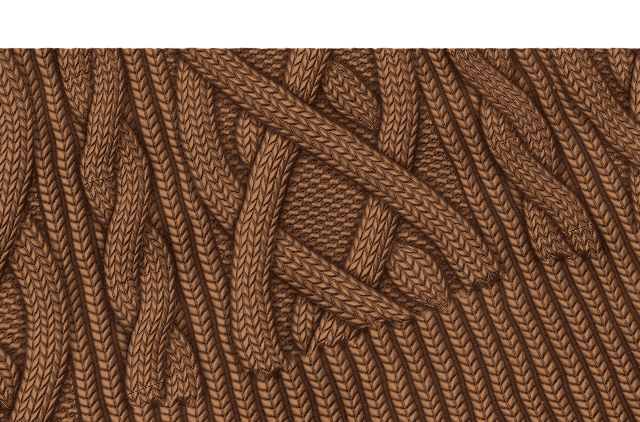
A WebGL 1 fragment shader for this texture:

```glsl
precision highp float;
uniform vec2 u_resolution;

// Lengths are in units of 1/768 of the canvas width
const float WIDTH = 768.0;
const float EDGE = 58.0;          // top of the fabric
const float LEAN = 0.18;          // slant of the columns
const float FAN = 0.00047;        // spread of the columns downwards
const float RISE = 0.37;          // rise of the rows to the right
const float PANEL_X = 340.0;      // centre of the main cable panel
const float PANEL = 470.0;        // panel repeat
const float RIB = PANEL / 18.0;   // rib repeat
const float HEM = 502.0;          // row where the ribbing starts
const float ROW = 13.0;           // stitch height
const float SWING = 130.0;        // sideways reach of the cables
const float CABLE_LENGTH = 1100.0;
const float CROSSING = 245.0;     // distance between cable crossings
const float FIRST_CROSSING = 212.0;
const float ROPE_LENGTH = 270.0;
const float BODY = 11.0;          // roundness of a strand
const float STITCH = 4.0;         // relief of a stitch
const float SHADOW = 11.0;        // reach of the shade beside a strand
const float GAIN = 1.32;
const float TAU = 6.28318;
const vec3 LIGHT = vec3(-0.34, -0.48, 0.81);
const vec3 DEEP_BROWN = vec3(0.15, 0.065, 0.035);
const vec3 PALE_BROWN = vec3(0.67, 0.465, 0.32);
const vec3 LINT = vec3(0.76, 0.66, 0.56);
const vec3 BACKDROP = vec3(1.0);

float hash(vec2 p) {
  vec3 q = fract(p.xyx * 0.1031);
  q += dot(q, q.yzx + 33.33);
  return fract((q.x + q.y) * q.z);
}

float noise(vec2 p) {
  vec2 i = floor(p), f = fract(p);
  f *= f * (3.0 - 2.0 * f);
  vec2 x = vec2(1.0, 0.0);
  return mix(mix(hash(i), hash(i + x), f.x),
             mix(hash(i + x.yx), hash(i + x.xx), f.x), f.y);
}

// V shaped stitches, one wale per unit across and one row per unit down
float knit(vec2 q) {
  float across = abs(fract(q.x) - 0.5);
  float row = q.y + 1.5 * across;
  float u = 4.0 * across - 1.0, v = 2.0 * fract(row) - 1.0;
  float tone = 0.8 + 0.35 * hash(vec2(floor(q.x * 2.0), floor(row)));
  return (1.0 - u * u * u * u) * (1.0 - abs(v * v * v)) * tone;
}

// Staggered bumps of the reverse side
float purl(vec2 q) {
  float row = floor(q.y);
  q.x += 0.5 * mod(row, 2.0);
  vec2 c = 2.0 * fract(q + vec2(0.0, 0.18 * sin(TAU * q.x))) - 1.0;
  return (1.0 - c.x * c.x * c.x * c.x) * (1.0 - c.y * c.y);
}

// Lays a knitted strand over a surface of (height, openness to light)
vec2 lay(vec2 base, float offset, float slope, float along, float halfWidth, float wales, float lift) {
  float k = inversesqrt(1.0 + slope * slope);
  float e = offset * k;
  float x = e / max(halfWidth, 1.0);
  float gap = abs(e) - halfWidth;
  float stitch = knit(vec2(0.5 * wales * x + 0.5, (along * 1.1 + e * slope) / ROW));
  float dome = max(1.0 - x * x, 0.0);
  vec2 yarn = vec2(lift + BODY * dome + STITCH * stitch,
                   mix(0.45, 1.0, smoothstep(0.0, 0.45, dome)) * (0.5 + 0.58 * stitch));
  base.y *= mix(0.4, 1.0, smoothstep(0.0, SHADOW, gap));
  return mix(base, yarn, 1.0 - smoothstep(-1.0, 1.0, gap));
}

vec2 fabric(vec2 p) {
  p += 5.0 * vec2(noise(p / 34.0), noise(p / 34.0 + 50.0)) - 2.5;
  float drop = p.y - EDGE;
  float s = (p.x - LEAN * drop) / (1.0 + FAN * drop) - PANEL_X;
  float t = drop + RISE * p.x;
  float cell = floor(s / PANEL + 0.5);
  float m = s - cell * PANEL;

  // Ground: purl inside the panel, ribs beside it
  float bump = purl(vec2(m / 14.0, t / 9.5));
  vec2 surface = vec2(4.0 * bump - 5.0, 0.42 + 0.5 * bump);
  float ribX = (fract(s / RIB + 0.5) - 0.5) * RIB;
  vec2 ribs = lay(vec2(-5.0, 0.6), ribX, 0.0, t, 11.0, 1.0, -2.0);
  if (abs(m) > 5.5 * RIB) surface = ribs;

  // Small leaves in the side openings of the lattice
  float row = t + cell * 170.0;
  float leaf = mod(row - FIRST_CROSSING + 0.5 * CROSSING, CROSSING) - 0.5 * CROSSING;
  surface = lay(surface, abs(m) - 60.0 - 0.3 * leaf, 0.3, row, 27.0 - leaf * leaf / 130.0, 3.0, 0.0);

  // Four crossing cables, lowest first
  for (int i = 0; i < 4; i++) {
    float order = float(i);
    float side = 2.0 * mod(order, 2.0) - 1.0;
    float centre = FIRST_CROSSING + CROSSING * (1.0 - floor(order / 2.0)) + 25.0 * side;
    float phase = TAU * (row - centre) / CABLE_LENGTH;
    float slope = side * SWING * TAU / CABLE_LENGTH * cos(phase);
    surface = lay(surface, m - side * SWING * sin(phase), slope, row, 24.0, 3.0, 2.0 + 2.0 * order);
  }

  // Two-strand rope between panels, mirrored about the main panel
  float r = (mod(s, PANEL) - 0.5 * PANEL) * (s < 0.0 ? -1.0 : 1.0);
  float twist = TAU * t / ROPE_LENGTH;
  float way = cos(twist) < 0.0 ? -1.0 : 1.0;
  for (int i = 0; i < 2; i++) {
    float turn = way * (2.0 * float(i) - 1.0);
    float slope = turn * 20.0 * TAU / ROPE_LENGTH * cos(twist);
    surface = lay(surface, r - turn * 20.0 * sin(twist), slope, t, 20.0, 3.0, 1.0 + 3.0 * float(i));
  }

  // Ribbed hem
  float start = t - HEM + 24.0 * (noise(vec2(s / 30.0, 3.0)) - 0.5);
  return mix(surface, ribs, smoothstep(-8.0, 8.0, start));
}

void main() {
  vec2 p = vec2(gl_FragCoord.x, u_resolution.y - gl_FragCoord.y) * WIDTH / u_resolution.x;
  vec2 surface = fabric(p);
  vec2 grad = vec2(fabric(p + vec2(1.0, 0.0)).x, fabric(p + vec2(0.0, 1.0)).x) - surface.x;
  vec3 normal = normalize(vec3(-clamp(grad, -1.2, 1.2), 1.0));
  float shade = GAIN * max(dot(normal, LIGHT), 0.12) * surface.y;

  // Wool fuzz, broad wear and stray lint
  shade += 0.2 * (noise(p * 0.65) - 0.5) + 0.12 * (noise(p / 60.0) - 0.5);
  vec3 colour = mix(DEEP_BROWN, PALE_BROWN, clamp(shade, 0.0, 1.1));
  vec2 spot = floor(p / 14.0);
  float fleck = length((fract(p / 14.0) - 0.5) * vec2(14.0, 8.0));
  colour = mix(colour, LINT, 0.6 * step(0.988, hash(spot + 7.0)) * (1.0 - smoothstep(0.4, 1.8, fleck)));

  float cloth = smoothstep(-1.0, 1.0, p.y - EDGE + 1.5 * (noise(p * 0.2) - 0.5));
  gl_FragColor = vec4(mix(BACKDROP, colour, cloth), 1.0);
}
```
